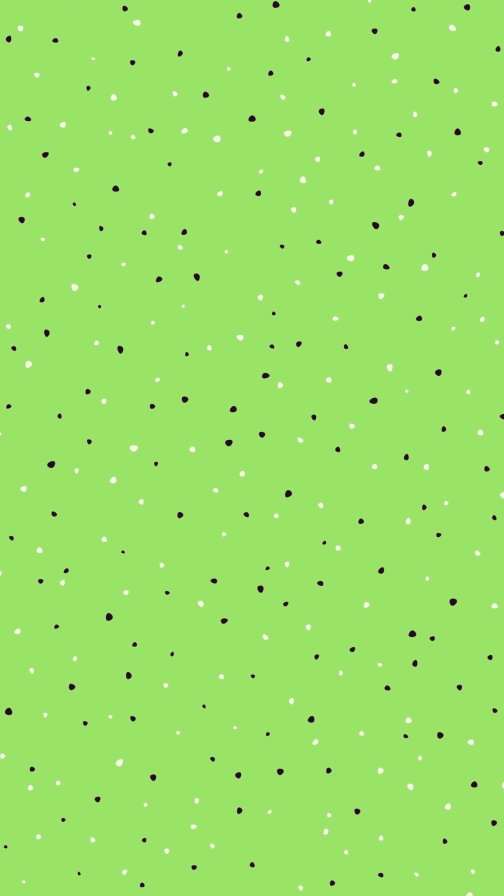
Reproduce this pattern procedurally as a WebGL 1 fragment shader.

```glsl
precision highp float;
// Small hand-inked dots, dark and pale, scattered evenly over flat lime green.
// A tilted, jittered grid holds one dot per cell; colours alternate like a
// checkerboard with a few swaps, so each colour stays evenly spread.

uniform vec2 u_resolution;

#define CELLS_ACROSS 12.7   // grid cells per canvas width
#define GRID_TILT 0.42      // radians
#define JITTER 0.70         // wander of a dot inside its cell
#define RADIUS_MIN 0.0027   // in canvas widths
#define RADIUS_MAX 0.0076
#define PALE_SCALE 0.95     // pale dots are slightly smaller
#define SWAP_CHANCE 0.09    // share of cells that break the checkerboard
#define HALO_WIDTH 0.0065   // faint tint around each dot

const vec3 LIME = vec3(0.600, 0.890, 0.400);
const vec3 HALO = vec3(0.640, 0.870, 0.450);
const vec3 INK = vec3(0.120, 0.060, 0.110);
const vec3 PALE = vec3(0.940, 1.000, 0.880);

// Four random values in 0..1 per cell
vec4 hash4(vec2 cell) {
  vec4 p = fract(cell.xyxy * vec4(0.1031, 0.1030, 0.0973, 0.1099));
  p += dot(p, p.wzxy + 33.33);
  return fract((p.xxyz + p.yzzw) * p.zywx);
}

mat2 rotation(float angle) {
  float c = cos(angle), s = sin(angle);
  return mat2(c, s, -s, c);
}

// Approximate signed distance to a slightly oval, uneven dot
float blobDistance(vec2 p, float radius, vec2 shape) {
  p = rotation(shape.x * 6.2832) * p;
  float stretch = 1.0 + 0.18 * shape.y;
  p *= vec2(1.0 / stretch, stretch);
  float wobble = 0.07 * sin(3.0 * atan(p.y, p.x + 1e-6) + shape.y * 9.0);
  return length(p) - radius * (1.0 + wobble);
}

void main() {
  vec2 uv = gl_FragCoord.xy / u_resolution.x;
  float edge = 0.8 / u_resolution.x;
  vec2 grid = rotation(GRID_TILT) * uv * CELLS_ACROSS + 40.0;
  vec2 home = floor(grid);

  float halo = 0.0, ink = 0.0, pale = 0.0;
  for (int j = -1; j <= 1; j++) {
    for (int i = -1; i <= 1; i++) {
      vec2 cell = home + vec2(float(i), float(j));
      vec4 place = hash4(cell);
      vec4 look = hash4(cell + 117.0);

      // Colour: checkerboard with occasional swaps
      float isPale = mod(cell.x + cell.y, 2.0);
      if (place.z < SWAP_CHANCE) isPale = 1.0 - isPale;

      // Size: two averaged values favour medium dots
      float radius = mix(RADIUS_MIN, RADIUS_MAX, 0.5 * (place.w + look.x));
      radius *= mix(1.0, PALE_SCALE, isPale);

      vec2 centre = cell + 0.5 + JITTER * (place.xy - 0.5);
      float d = blobDistance((grid - centre) / CELLS_ACROSS, radius, look.yz);

      float cover = 1.0 - smoothstep(-edge, edge, d);
      ink = max(ink, cover * (1.0 - isPale));
      pale = max(pale, cover * isPale);
      halo = max(halo, 1.0 - smoothstep(0.4 * HALO_WIDTH, HALO_WIDTH, d));
    }
  }

  vec3 color = mix(LIME, HALO, halo);
  color = mix(color, PALE, pale);
  color = mix(color, INK, ink);
  gl_FragColor = vec4(color, 1.0);
}
```
